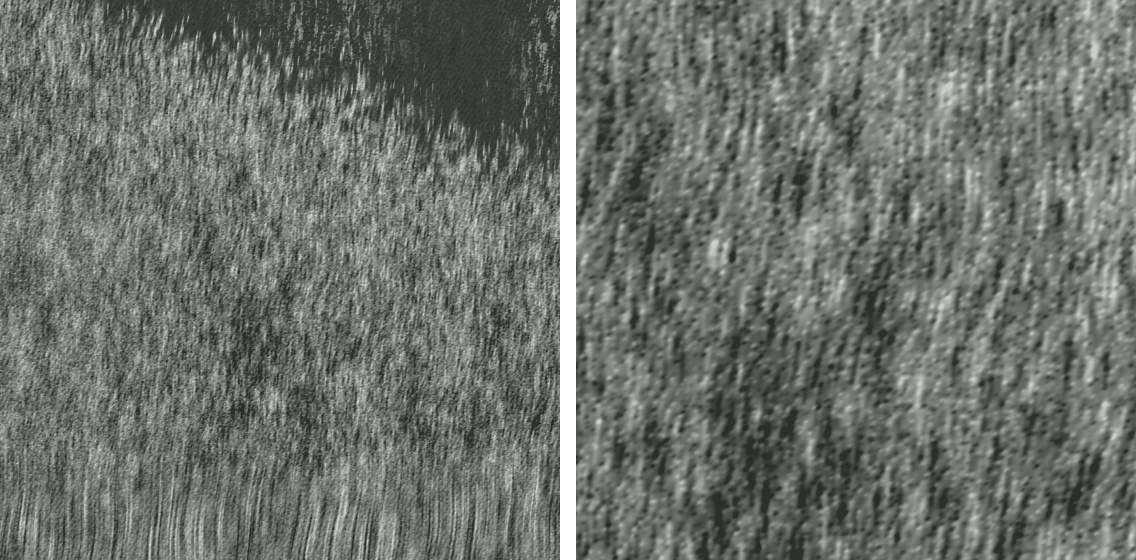
Left, the full canvas; right, a detail of the centre.
Write a Shadertoy shader that draws this texture.

```glsl
const float DARK_TONE = 0.228;
const float WORN_TONE = 0.437;
const vec3 TINT = vec3(0.0, 0.01, -0.01);
const float LEAN = 0.10;

// Cells per canvas for each layer
const vec2 GRAIN_CELLS = vec2(255.0, 300.0);
const vec2 STREAK_CELLS = vec2(225.0, 42.0);
const vec2 THREAD_CELLS = vec2(235.0, 8.0);
const vec2 MOTTLE_CELLS = vec2(70.0, 26.0);
const vec2 PATCH_CELLS = vec2(15.0, 9.0);
const vec2 TWILL_WAVES = vec2(112.0, 72.0);

// Strength of each layer
const float GRAIN_GAIN = 0.19;
const float STREAK_GAIN = 0.25;
const float MOTTLE_GAIN = 0.12;
const float PATCH_GAIN = 0.09;
const float TWILL_GAIN = 0.035;

vec3 hash3(vec2 cell) {
    vec3 q = fract(cell.xyx * vec3(0.1031, 0.1030, 0.0973));
    q += dot(q, q.yxz + 33.33);
    return fract((q.xxy + q.yzz) * q.zyx);
}

// Smooth cellular noise: signed soft dots at jittered cell centres
float cellNoise(vec2 p, float seed) {
    vec2 cell = floor(p);
    float sum = 0.0;
    for (int y = -1; y <= 1; y++) {
        for (int x = -1; x <= 1; x++) {
            vec2 id = cell + vec2(x, y);
            vec3 rnd = hash3(id + seed);
            vec2 d = id + 0.15 + 0.7 * rnd.xy - p;
            sum += (2.0 * rnd.z - 1.0) * exp(-5.0 * dot(d, d));
        }
    }
    return sum;
}

float blob(vec2 p, vec2 centre, vec2 radius) {
    vec2 d = (p - centre) / radius;
    return exp(-dot(d, d));
}

// Height of the border between worn and unworn cloth
float wearEdge(float x) {
    float dip = exp(-pow((x - 0.86) / 0.04, 2.0));
    float shoulder = 1.0 - smoothstep(0.08, 0.26, x);
    return 1.02 - 0.31 * x - 0.05 * dip + 0.08 * shoulder + 0.012 * sin(31.0 * x);
}

void mainImage(out vec4 fragColor, in vec2 fragCoord) {
    vec2 uv = fragCoord / iResolution.xy;
    float hem = 1.0 - smoothstep(0.08, 0.25, uv.y);

    // Leaning, slightly wavy thread direction
    vec2 p = uv;
    p.x -= LEAN * uv.y + 0.003 * sin(17.0 * uv.y + 9.0 * uv.x);
    p.x += 0.0015 * sin(43.0 * uv.y - 21.0 * uv.x);

    float patches = cellNoise(uv * PATCH_CELLS, 11.0);
    float mottle = cellNoise(p * MOTTLE_CELLS, 37.0);
    float streak = cellNoise(p * STREAK_CELLS, 71.0);
    float thread = cellNoise(p * THREAD_CELLS, 113.0);
    vec2 sheared = vec2(p.x - 0.35 * p.y, p.y);
    float grain = cellNoise(sheared * GRAIN_CELLS, 151.0);

    // Diagonal weave, bent by the grain
    float phase = dot(uv, TWILL_WAVES * vec2(1.0, -1.0));
    float twill = sin(6.28318 * phase + 1.5 * grain + 2.0 * mottle);

    // Ridges are bold near the border and calmer on the left
    float calm = blob(uv, vec2(0.05, 0.48), vec2(0.26, 0.26));
    float ridge = mix(streak, 1.15 * thread + 0.3 * streak, hem);
    ridge *= 1.0 - 0.5 * calm;

    // Worn cloth
    float worn = WORN_TONE + STREAK_GAIN * ridge + TWILL_GAIN * twill;
    worn += GRAIN_GAIN * grain * (1.0 - 0.35 * hem);
    worn += MOTTLE_GAIN * mottle + PATCH_GAIN * patches;
    worn -= 0.06 * blob(uv, vec2(0.40, 0.37), vec2(0.11, 0.07));
    worn -= 0.08 * blob(uv, vec2(0.52, 0.26), vec2(0.09, 0.10));

    // Unworn cloth keeps only a faint weave
    float dark = DARK_TONE + 0.035 * grain + 0.012 * twill + 0.02 * mottle;

    // Ragged border, with sparse rubbed streaks beyond it
    float depth = wearEdge(uv.x) - uv.y;
    float wear = smoothstep(-0.06, 0.06, depth + 0.10 * streak + 0.05 * mottle);
    float rubbed = blob(uv, vec2(0.59, 0.95), vec2(0.13, 0.09));
    rubbed += blob(uv, vec2(0.98, 0.92), vec2(0.06, 0.14));
    rubbed *= smoothstep(-0.1, 0.6, streak + 0.5 * grain + 0.3 * mottle);
    wear = max(wear, 0.75 * clamp(rubbed, 0.0, 1.0));
    worn += 0.035 * exp(-pow((depth - 0.10) / 0.10, 2.0));

    float tone = clamp(mix(dark, worn, wear), 0.17, 0.80);
    fragColor = vec4(tone + TINT, 1.0);
}
```
